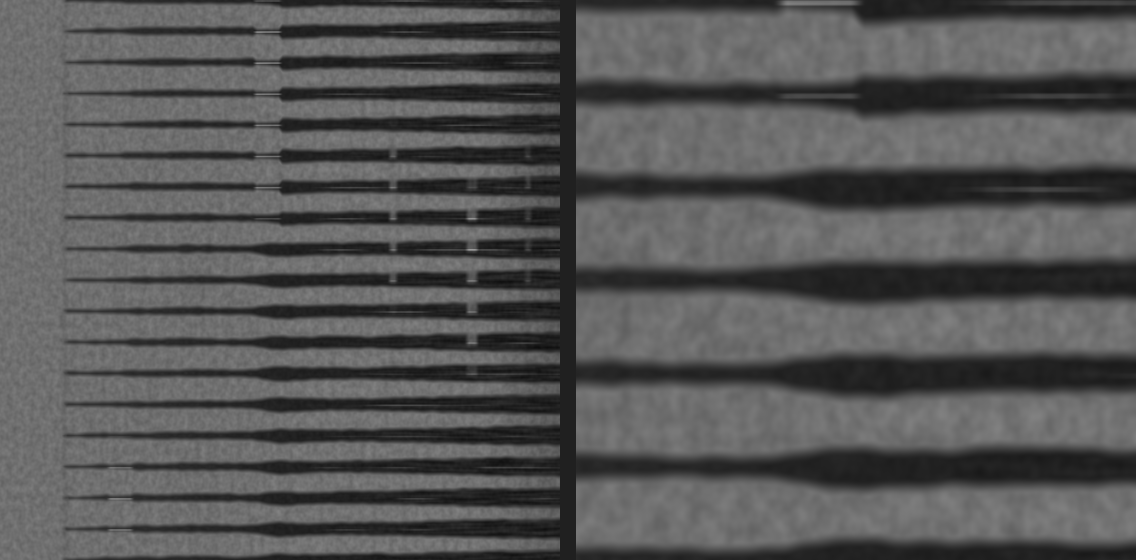
Left, the full canvas; right, a detail of the centre.
This texture is drawn by a WebGL 1 fragment shader. Its source:

```glsl
precision highp float;

uniform vec2 u_resolution;

vec2 gradient(vec2 cell) {
  float angle = 6.2832 * fract(sin(dot(cell, vec2(127.1, 311.7))) * 43758.5);
  return vec2(cos(angle), sin(angle));
}

// Gradient noise, roughly -0.7 to 0.7
float noise(vec2 p) {
  vec2 i = floor(p), f = fract(p);
  vec2 s = f * f * f * (f * (f * 6.0 - 15.0) + 10.0);
  float a = dot(gradient(i), f);
  float b = dot(gradient(i + vec2(1, 0)), f - vec2(1, 0));
  float c = dot(gradient(i + vec2(0, 1)), f - vec2(0, 1));
  float d = dot(gradient(i + vec2(1, 1)), f - vec2(1, 1));
  return mix(mix(a, b, s.x), mix(c, d, s.x), s.y);
}

// Soft break in a line: x centre, x half width, row centre, row half range
float gap(float x, float row, vec4 g) {
  float across = 1.0 - smoothstep(g.y - 0.004, g.y + 0.006, abs(x - g.x));
  return across * (1.0 - smoothstep(g.w - 1.0, g.w + 1.0, abs(row - g.z)));
}

void main() {
  vec2 uv = gl_FragCoord.xy / u_resolution;
  float x = uv.x;
  float row = floor(uv.y * 18.0 + 0.5);
  float offset = uv.y * 18.0 - row;

  // Grain and horizontal streaks
  float grain = noise(uv * vec2(95.0, 75.0)) + 0.6 * noise(uv * vec2(170.0, 150.0) + 31.0);
  float columns = noise(vec2(x * 75.0, uv.y * 5.0));
  float streaks = noise(uv * vec2(14.0, 170.0) + 7.0);

  // Lines widen in steps towards the right, with ragged edges
  float width = 0.04 + 0.025 * smoothstep(0.12, 0.2, x)
    + 0.045 * smoothstep(0.2, 0.25, x)
    + 0.075 * smoothstep(0.44, 0.5, x)
    + 0.12 * smoothstep(0.6, 1.0, x)
    + 0.03 * exp(-pow((x - 0.5) / 0.035, 2.0));
  float ragged = noise(vec2(x * 55.0, row * 3.7 + 0.5));
  float slow = noise(vec2(x * 13.0, row * 0.3 + 4.0));
  width += 0.035 * ragged + 0.03 * slow + 0.02 * grain;

  // Breaks drift from one group of rows to the next
  float dash = gap(x, row, vec4(0.478, 0.022, 14.5, 3.5));
  dash = max(dash, 0.7 * gap(x, row, vec4(0.215, 0.02, 2.0, 1.5)));
  float notch = gap(x, row, vec4(0.702, 0.005, 11.0, 2.5));
  notch = max(notch, gap(x, row, vec4(0.843, 0.008, 9.0, 3.0)));
  notch = max(notch, 0.6 * gap(x, row, vec4(0.943, 0.004, 11.0, 2.5)));
  width *= 1.0 - 0.6 * dash;

  float center = -0.03 * exp(-pow((x - 0.51) / 0.05, 2.0)) + 0.02 * slow;
  float d = abs(offset - center);
  float ink = 1.0 - smoothstep(width - 0.09, width + 0.1, d);
  ink *= smoothstep(0.108, 0.124, x + 0.006 * grain);
  ink *= 1.0 - 0.7 * notch * smoothstep(-0.2, 0.0, offset);

  // Tone of the bands and of the lines
  float light = 0.435 + 0.065 * grain + 0.025 * columns * smoothstep(0.1, 0.2, x);
  light += 0.02 * smoothstep(0.2, 0.5, d) * smoothstep(0.4, 0.55, x);
  light -= 0.1 * smoothstep(0.85, 1.0, x) * (0.7 + 0.5 * uv.y);
  light -= 0.03 * exp(-pow((x - 0.116) / 0.006, 2.0));
  float dark = mix(0.17, 0.125, smoothstep(0.15, 0.6, x)) + 0.03 * grain;
  dark += 0.09 * streaks * smoothstep(0.45, 0.9, x);
  float tone = mix(light, dark, ink);

  // Pale hairline along the breaks and the wider lines
  float hairline = 1.0 - smoothstep(0.01, 0.045, abs(offset + 0.03));
  float wear = smoothstep(0.54, 0.62, x) * smoothstep(-0.1, 0.4, noise(vec2(x * 9.0, row * 0.7 + 2.3)));
  tone += hairline * (0.3 * dash + 0.15 * wear + 0.12 * notch);

  gl_FragColor = vec4(vec3(clamp(tone, 0.0, 1.0)), 1.0);
}
```
